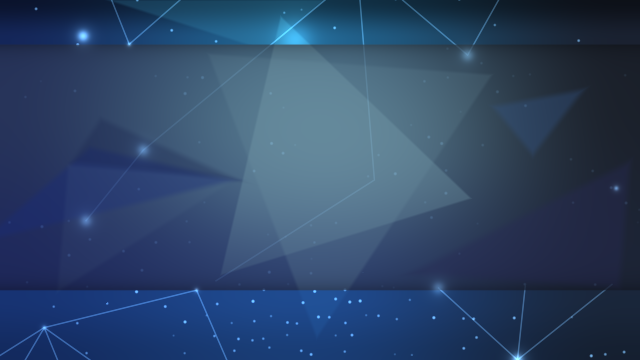
Give the GLSL for this background, as a WebGL 2 fragment shader.

```glsl
#version 300 es
precision highp float;
// Blue low-poly backdrop: saturated strips above and below a wide misty band.
// Colour ramps give the base, translucent triangles the facets, and
// thin fans of lines with glowing nodes and hashed specks lie on top.
uniform vec2 u_resolution;
out vec4 fragColor;

const float BAND_LOW = 0.194;
const float BAND_HIGH = 0.876;
const vec3 MIST = vec3(0.45, 0.60, 0.66);
const vec3 CYAN = vec3(0.24, 0.62, 0.78);
const vec3 ROYAL = vec3(0.10, 0.17, 0.46);
const vec3 NAVY = vec3(0.09, 0.13, 0.29);
const vec3 SPARK = vec3(0.50, 0.76, 0.95);

float hash(vec2 p) {
    return fract(sin(dot(p, vec2(127.1, 311.7))) * 43758.5453);
}

// Three-stop horizontal ramp, brightest stop near the middle.
vec3 ramp(float x, vec3 left, vec3 middle, vec3 right) {
    vec3 c = mix(left, middle, smoothstep(0.0, 0.46, x));
    return mix(c, right, smoothstep(0.48, 0.97, x));
}

float edgeSide(vec2 p, vec2 a, vec2 b) {
    vec2 d = normalize(b - a);
    return d.x * (p.y - a.y) - d.y * (p.x - a.x);
}

// Coverage of a clockwise triangle with a soft rim.
float triangle(vec2 p, vec2 a, vec2 b, vec2 c, float soft) {
    float d = max(edgeSide(p, a, b), max(edgeSide(p, b, c), edgeSide(p, c, a)));
    return 1.0 - smoothstep(-soft, soft, d);
}

float segment(vec2 p, vec2 a, vec2 b, float px) {
    vec2 ab = b - a;
    float t = clamp(dot(p - a, ab) / dot(ab, ab), 0.0, 1.0);
    return 1.0 - smoothstep(0.0004, 0.0010 + px, length(p - a - ab * t));
}

// Lines from one node to evenly spaced points between two ends.
float fan(vec2 p, vec2 node, vec2 first, vec2 last, int count, float px) {
    float lines = 0.0;
    for (int i = 0; i < count; i++) {
        float t = float(i) / float(max(count - 1, 1));
        lines = max(lines, segment(p, node, mix(first, last, t), px));
    }
    return lines;
}

float glow(vec2 p, vec2 center, float radius) {
    float d = length(p - center) / radius;
    return exp(-d * d) + 0.25 * exp(-d * d * 0.2);
}

// One jittered speck per grid cell, kept where the hash is below density.
float specks(vec2 p, float cellSize, float density, float px) {
    vec2 cell = floor(p / cellSize);
    vec2 jitter = 0.2 + 0.6 * vec2(hash(cell), hash(cell + 17.3));
    float d = length(p - (cell + jitter) * cellSize);
    float level = 0.3 + 0.7 * hash(cell + 5.1);
    float radius = 0.0015 + 0.0025 * level;
    return step(hash(cell + 9.7), density) * level * (1.0 - smoothstep(radius - px, radius + px, d));
}

vec3 stripColor(vec2 uv) {
    vec3 top = ramp(uv.x, vec3(0.08, 0.15, 0.35), vec3(0.13, 0.39, 0.56), vec3(0.10, 0.13, 0.19));
    vec3 bottom = ramp(uv.x, vec3(0.09, 0.20, 0.45), vec3(0.12, 0.29, 0.56), vec3(0.10, 0.15, 0.23));
    top *= mix(1.0, 0.5, smoothstep(0.89, 1.0, uv.y));
    bottom *= mix(0.82, 1.0, smoothstep(0.0, 0.18, uv.y));
    return mix(bottom, top, smoothstep(0.3, 0.7, uv.y));
}

vec3 bandColor(vec2 p, vec2 uv) {
    vec3 top = ramp(uv.x, vec3(0.15, 0.20, 0.35), vec3(0.25, 0.38, 0.48), vec3(0.10, 0.12, 0.16));
    vec3 bottom = ramp(uv.x, vec3(0.12, 0.16, 0.36), vec3(0.16, 0.23, 0.42), vec3(0.11, 0.14, 0.21));
    vec3 color = mix(bottom, top, smoothstep(0.25, 0.72, uv.y));
    vec2 halo = (p - vec2(0.93, 0.59)) / vec2(0.46, 0.28);
    return mix(color, MIST, 0.48 * exp(-dot(halo, halo)));
}

void main() {
    vec2 p = gl_FragCoord.xy / u_resolution.y;
    vec2 uv = gl_FragCoord.xy / u_resolution;
    float px = 1.0 / u_resolution.y;
    float band = smoothstep(BAND_LOW - px, BAND_LOW + px, p.y) * (1.0 - smoothstep(BAND_HIGH - px, BAND_HIGH + px, p.y));
    vec3 color = mix(stripColor(uv), bandColor(p, uv), band);

    // Dark and blue side facets.
    color = mix(color, ROYAL, 0.45 * triangle(p, vec2(-0.05, 0.33), vec2(0.25, 0.59), vec2(0.65, 0.50), 0.012));
    color = mix(color, NAVY, 0.30 * triangle(p, vec2(0.28, 0.67), vec2(0.66, 0.50), vec2(0.20, 0.55), 0.012));
    color = mix(color, MIST, 0.07 * triangle(p, vec2(0.19, 0.54), vec2(0.65, 0.50), vec2(0.16, 0.19), 0.008));
    color = mix(color, vec3(0.20, 0.34, 0.55), 0.35 * triangle(p, vec2(1.37, 0.704), vec2(1.62, 0.75), vec2(1.48, 0.57), 0.012));
    color = mix(color, vec3(0.15, 0.16, 0.33), 0.40 * triangle(p, vec2(1.14, 0.24), vec2(1.75, 0.55), vec2(1.72, 0.20), 0.015));
    color = mix(color, CYAN, (1.0 - band) * 0.22 * triangle(p, vec2(0.30, 1.0), vec2(0.90, 1.0), vec2(0.74, 0.86), 0.005));

    // Two large crossing triangles, fading downwards.
    float fade = smoothstep(0.12, 0.62, p.y);
    float upright = triangle(p, vec2(0.78, 0.954), vec2(1.308, 0.449), vec2(0.613, 0.236), 0.004);
    float inverted = triangle(p, vec2(0.579, 0.85), vec2(1.366, 0.792), vec2(0.88, 0.0625), 0.006);
    color = mix(color, mix(CYAN, MIST, band), upright * mix(0.15, 0.40, fade));
    color = mix(color, mix(vec3(0.16, 0.42, 0.72), MIST, band), inverted * mix(0.22, 0.16, fade));
    color += (1.0 - band) * CYAN * 0.35 * glow(p, vec2(0.82, 0.89), 0.045);

    // Shadow just inside the band rims.
    float rim = min(p.y - BAND_LOW, BAND_HIGH - p.y);
    color *= 1.0 - band * 0.26 * exp(-max(rim, 0.0) / 0.025);

    // Network of thin lines.
    float net = fan(p, vec2(0.359, 0.877), vec2(0.31, 1.0), vec2(0.50, 1.0), 2, px);
    net = max(net, fan(p, vec2(0.123, 0.09), vec2(-0.02, 0.0), vec2(0.25, 0.0), 4, px));
    net = max(net, fan(p, vec2(0.546, 0.194), vec2(0.123, 0.09), vec2(0.63, 0.0), 2, px));
    net = max(net, fan(p, vec2(1.299, 0.847), vec2(1.118, 1.0), vec2(1.385, 1.0), 2, px));
    net = max(net, fan(p, vec2(1.4375, 0.0), vec2(1.218, 0.20), vec2(1.70, 0.21), 3, px));
    net = max(net, fan(p, vec2(0.398, 0.583), vec2(0.903, 1.0), vec2(0.239, 0.387), 2, px));
    net = max(net, fan(p, vec2(1.04, 0.50), vec2(0.60, 0.22), vec2(1.00, 1.0), 2, px));
    color += SPARK * net * mix(0.30, 0.07, band);

    // Glowing nodes and scattered specks.
    float nodes = glow(p, vec2(0.231, 0.90), 0.014) + glow(p, vec2(1.4375, 0.0), 0.014);
    float haze = glow(p, vec2(1.299, 0.847), 0.016) + glow(p, vec2(0.398, 0.583), 0.015)
        + glow(p, vec2(0.239, 0.387), 0.015) + glow(p, vec2(1.218, 0.20), 0.016);
    float pins = glow(p, vec2(0.359, 0.877), 0.005) + glow(p, vec2(0.123, 0.09), 0.005)
        + glow(p, vec2(0.546, 0.194), 0.005) + glow(p, vec2(1.712, 0.477), 0.006);
    vec2 cloud = (p - vec2(0.87, 0.10)) / vec2(0.40, 0.13);
    float density = 0.10 + 0.5 * exp(-dot(cloud, cloud));
    color += SPARK * (0.75 * nodes + 0.28 * haze + 0.45 * pins);
    color += SPARK * specks(p, 0.045, density, px) * mix(0.75, 0.13, band);

    fragColor = vec4(clamp(color, 0.0, 1.0), 1.0);
}
```
